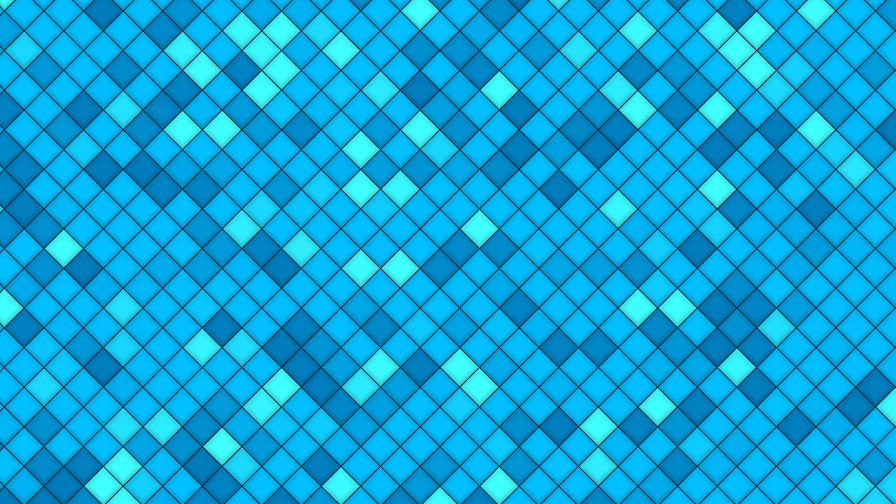
Write a Shadertoy shader that draws this pattern.

```glsl
// Diagonal mosaic of softly bevelled cyan and blue tiles with thin dark joints.

const float TILES_PER_HEIGHT = 18.0;       // tile sides per canvas height
const vec2 GRID_OFFSET = vec2(0.44, 0.66); // phase of the lattice, in tiles
const float JOINT_HALF_WIDTH = 0.018;      // in tiles

const vec3 DEEP_BLUE = vec3(0.0, 0.49, 0.74);
const vec3 SKY_BLUE = vec3(0.01, 0.75, 1.0);
const vec3 BRIGHT_CYAN = vec3(0.25, 1.0, 1.0);
const vec3 JOINT_COLOR = vec3(0.02, 0.17, 0.25);

float hash(vec2 p) {
    return fract(sin(dot(p, vec2(12.9898, 78.233))) * 43758.5453);
}

// Turns the axes by 45 degrees.
vec2 rotateDiagonal(vec2 p) {
    return vec2(p.x + p.y, p.y - p.x) * sqrt(0.5);
}

// Mostly sky blue, with a tail of deep tiles and one of bright tiles.
vec3 tileColor(float tone) {
    vec3 color = mix(DEEP_BLUE, SKY_BLUE, smoothstep(0.0, 0.34, tone));
    return mix(color, BRIGHT_CYAN, smoothstep(0.77, 0.95, tone));
}

// Soft pillow shading, a little stronger towards the lower corner.
float bevel(vec2 cell, float edgeDistance) {
    float rim = 1.0 - smoothstep(0.0, 0.26, edgeDistance);
    float lower = 1.0 - 0.5 * (cell.x + cell.y);
    return 1.0 - rim * mix(0.06, 0.2, lower);
}

float jointMask(float edgeDistance, float pixel) {
    return 1.0 - smoothstep(-0.5 * pixel, 0.5 * pixel, edgeDistance - JOINT_HALF_WIDTH);
}

void mainImage(out vec4 fragColor, in vec2 fragCoord) {
    // Diagonal lattice
    float pixel = TILES_PER_HEIGHT / iResolution.y;
    vec2 grid = rotateDiagonal(fragCoord * pixel) + GRID_OFFSET;
    vec2 tile = floor(grid);
    vec2 cell = fract(grid);
    vec2 toEdge = min(cell, 1.0 - cell);
    float edgeDistance = min(toEdge.x, toEdge.y);

    // Tile faces and joints
    vec3 color = tileColor(hash(tile)) * bevel(cell, edgeDistance);
    color = mix(color, JOINT_COLOR, jointMask(edgeDistance, pixel));

    fragColor = vec4(color, 1.0);
}
```
